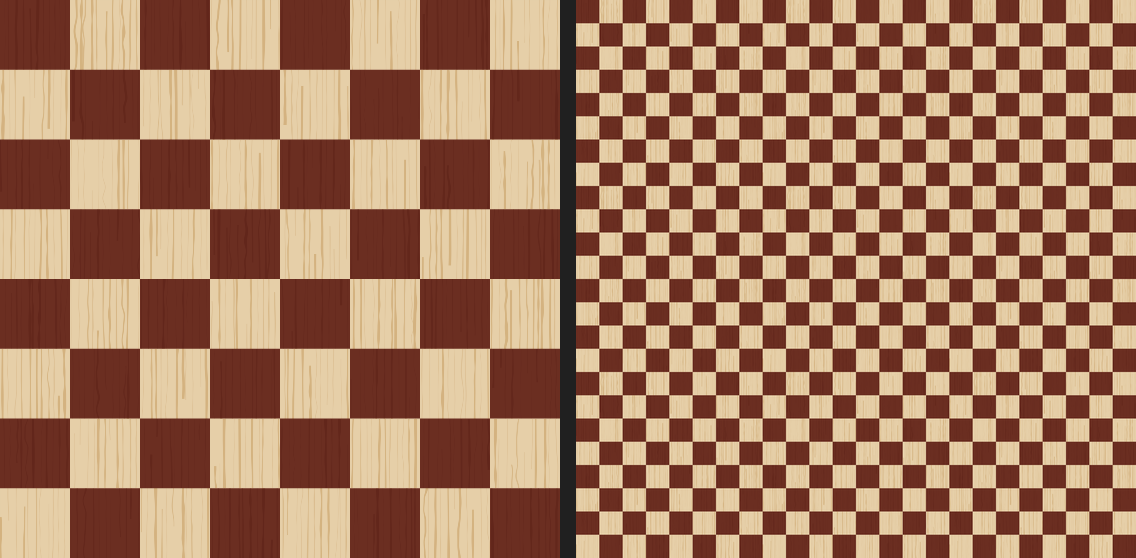
Left: one tile. Right: repeated 3 by 3.
A Shadertoy shader for this pattern:

```glsl
// Eight by eight wooden checkerboard with wavy vertical grain in every square.

// Four random values in 0..1 from a cell, a streak index and a salt.
vec4 hash(vec4 p) {
    p = fract(p * vec4(0.1031, 0.1030, 0.0973, 0.1099) + 0.137);
    p += dot(p, p.wzxy + 33.33);
    return fract((p.xxyz + p.yzzw) * p.zywx);
}

// Smooth drift along a streak: x sways the centre, y swells the width.
vec2 drift(vec2 cell, float streak, float t) {
    float k = floor(t);
    vec2 a = hash(vec4(cell, streak, k + 10.0)).xy;
    vec2 b = hash(vec4(cell, streak, k + 11.0)).xy;
    return mix(a, b, smoothstep(0.0, 1.0, t - k));
}

void mainImage(out vec4 fragColor, in vec2 fragCoord) {
    vec2 board = fragCoord / iResolution.xy * 8.0;
    vec2 pixel = 8.0 / iResolution.xy;
    vec2 cell = floor(board);
    vec2 p = board - cell;

    vec3 lightWood = vec3(0.90, 0.81, 0.66);
    vec3 darkWood = vec3(0.42, 0.18, 0.13);

    // Grain streaks, spread across the square with jitter
    for (float i = 0.0; i < 11.0; i++) {
        vec4 shape = hash(vec4(cell, i, 1.0));
        vec4 style = hash(vec4(cell, i, 2.0));
        float y = style.x < 0.5 ? p.y : 1.0 - p.y;
        vec2 wave = drift(cell, i, y * mix(2.0, 7.0, style.y));

        float sway = 0.008 + 0.045 * pow(shape.y, 5.0);
        float centre = (i + 0.5 + 0.75 * (shape.x - 0.5)) / 11.0
                     + sway * (wave.x - 0.5) + 0.02 * (shape.w - 0.5) * (y - 0.5);
        float halfWidth = mix(0.004, 0.017, shape.z * shape.z) * (0.55 + 0.9 * wave.y);
        float ink = smoothstep(-0.5, 0.5, (halfWidth - abs(p.x - centre)) / pixel.x);

        // A few streaks stop short with a blunt end
        float end = style.z < 0.2 ? mix(0.1, 0.75, style.w) : -1.0;
        ink *= smoothstep(-0.5, 0.5, (y - end) / pixel.y);

        vec3 tan = mix(vec3(0.87, 0.76, 0.59), vec3(0.83, 0.70, 0.50),
                       smoothstep(0.35, 0.75, shape.z));
        lightWood = mix(lightWood, tan, ink);
        darkWood = mix(darkWood, vec3(0.385, 0.15, 0.105), ink * mix(0.4, 1.0, shape.z));
    }

    // Checker sign from two square waves with softened edges
    vec2 side = 0.5 - abs(mod(board + 0.5, 2.0) - 1.0);
    side = clamp(side / (0.5 * pixel), -1.0, 1.0);
    fragColor = vec4(mix(darkWood, lightWood, 0.5 + 0.5 * side.x * side.y), 1.0);
}
```
